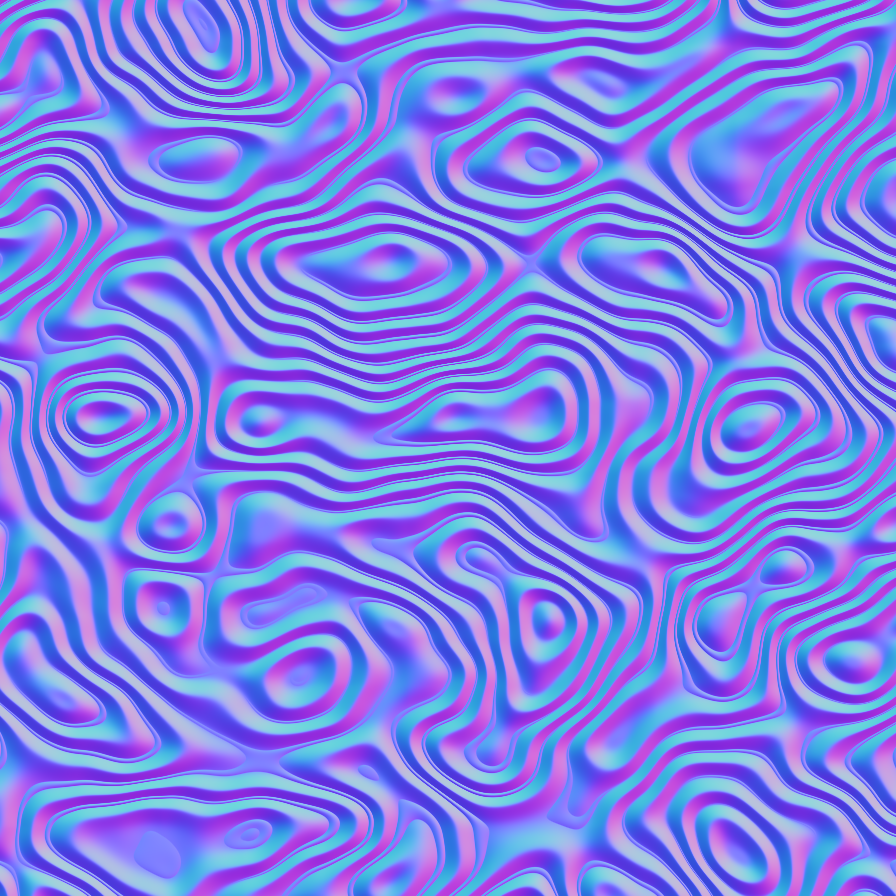
This texture map is drawn by a Shadertoy shader. Its source:

```glsl
const float TAU = 6.2831853;

// Random unit vector for a lattice point
vec2 randomDirection(vec2 cell) {
    vec3 q = fract(cell.xyx * vec3(0.1031, 0.1030, 0.0973));
    q += dot(q, q.yzx + 33.33);
    float angle = TAU * fract((q.x + q.y) * q.z);
    return vec2(cos(angle), sin(angle));
}

// Gradient noise with quintic interpolation
float gradientNoise(vec2 p) {
    vec2 cell = floor(p);
    vec2 f = p - cell;
    vec2 u = f * f * f * (f * (f * 6.0 - 15.0) + 10.0);
    vec2 e = vec2(1.0, 0.0);
    float a = dot(randomDirection(cell), f);
    float b = dot(randomDirection(cell + e.xy), f - e.xy);
    float c = dot(randomDirection(cell + e.yx), f - e.yx);
    float d = dot(randomDirection(cell + e.xx), f - e.xx);
    return mix(mix(a, b, u.x), mix(c, d, u.x), u.y);
}

// Broad hills with a little finer variation
float terrain(vec2 uv, vec2 frequency) {
    vec2 p = uv * frequency + 17.3;
    return gradientNoise(p) + 0.16 * gradientNoise(p * 2.1 + 41.7);
}

// Central differences of the terrain
vec2 terrainGradient(vec2 uv, vec2 frequency, float stepSize) {
    vec2 e = vec2(stepSize, 0.0);
    return vec2(terrain(uv + e.xy, frequency) - terrain(uv - e.xy, frequency),
                terrain(uv + e.yx, frequency) - terrain(uv - e.yx, frequency))
           / (2.0 * stepSize);
}

// Slope of a sine wave folded at a level, with softened creases
float foldedSlope(float phase, float level, float phaseWidth) {
    float slope = cos(phase);
    float creaseWidth = max(abs(slope) * phaseWidth, 0.001);
    return slope * clamp((sin(phase) + level) / creaseWidth, -1.0, 1.0);
}

// Pack a surface slope as a normal colour, limiting its tilt
vec3 normalColour(vec2 slope, float maxTilt) {
    vec2 tilt = -maxTilt * slope / sqrt(1.0 + dot(slope, slope));
    return 0.5 + 0.5 * vec3(tilt, sqrt(1.0 - dot(tilt, tilt)));
}

void mainImage(out vec4 fragColor, in vec2 fragCoord) {
    float pixel = 1.0 / iResolution.y;
    vec2 uv = fragCoord * pixel;
    vec2 frequency = vec2(5.2, 6.0);
    float ringCount = 6.5;

    // Contour phase and its change across a pixel
    float phase = TAU * ringCount * terrain(uv, frequency);
    vec2 gradient = terrainGradient(uv, frequency, 0.001);
    float phaseWidth = TAU * ringCount * length(gradient) * pixel;

    // Fine grooves open and close as the fold level drifts
    float foldLevel = 0.94 + 0.25 * gradientNoise(uv * 5.0 + 83.1);
    float ridge = foldedSlope(phase, foldLevel, 0.6 * phaseWidth);

    vec2 slope = 3.6 * ridge * gradient / frequency.y;
    fragColor = vec4(normalColour(slope, 0.72), 1.0);
}
```
